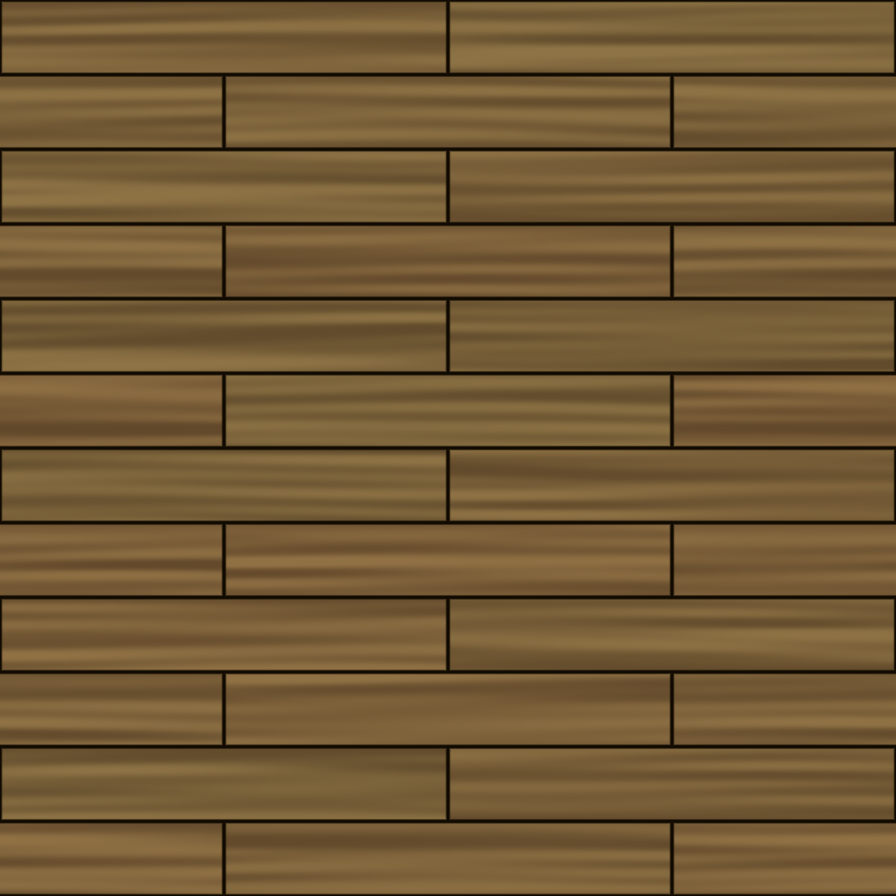
Reproduce this texture procedurally as a three.js fragment shader.

```glsl
varying vec2 vUv;

const float ROWS = 12.0;
const float PLANKS_PER_ROW = 2.0;
const float ROW_SHIFT = 0.5;          // in plank lengths, on every other row
const float GAP_CORE = 0.0008;        // half width of the solid gap
const float GAP_EDGE = 0.0035;        // half width including its soft edge
const int GRAIN_LAYERS = 6;
const float GRAIN_CONTRAST = 0.27;
const float GRAIN_BEND = 0.85;
const float PLANK_VARIATION = 0.10;
const float TAU = 6.2831853;

const vec3 DARK_WOOD = vec3(0.385, 0.292, 0.172);
const vec3 LIGHT_WOOD = vec3(0.560, 0.448, 0.272);
const vec3 WARM_TINT = vec3(1.012, 0.985, 0.985);
const vec3 OLIVE_TINT = vec3(0.988, 1.012, 0.995);
const vec3 GAP_COLOR = vec3(0.065, 0.040, 0.005);

float hash(vec2 p) {
  return fract(sin(dot(p, vec2(127.1, 311.7))) * 43758.5453);
}

// Layered sines, drawn out along the plank and fading in and out
float woodGrain(vec2 p, vec2 plank) {
  float sum = 0.0;
  for (int i = 0; i < GRAIN_LAYERS; i++) {
    float layer = float(i);
    vec2 seed = plank + layer * vec2(7.3, 3.1);
    float phase = TAU * hash(seed);
    float drift = TAU * hash(seed + 19.7);
    float fade = TAU * hash(seed + 41.3);
    float frequency = 4.0 + 4.7 * layer + 2.0 * hash(seed + 5.9);
    float bend = GRAIN_BEND * sin(p.x * (1.8 + 0.4 * layer) + drift);
    float strength = 0.6 + 0.4 * sin(p.x * (2.4 + 0.6 * layer) + fade);
    sum += strength * sin(p.y * frequency + phase + bend) / (1.0 + 0.16 * layer);
  }
  return sum;
}

void main() {
  // Plank layout in running bond
  float rowY = vUv.y * ROWS;
  float row = floor(rowY);
  float shift = ROW_SHIFT * (1.0 - mod(row, 2.0));
  float plankX = vUv.x * PLANKS_PER_ROW + shift;
  vec2 plank = vec2(mod(floor(plankX), PLANKS_PER_ROW), row);
  vec2 local = fract(vec2(plankX, rowY));

  // Wood tone
  float tone = 0.5 + GRAIN_CONTRAST * woodGrain(local, plank);
  tone += PLANK_VARIATION * (hash(plank + 63.1) - 0.5);
  vec3 color = mix(DARK_WOOD, LIGHT_WOOD, smoothstep(-0.15, 1.15, tone));
  color *= mix(WARM_TINT, OLIVE_TINT, hash(plank + 87.5));

  // Gaps between planks
  vec2 edge = min(local, 1.0 - local) / vec2(PLANKS_PER_ROW, ROWS);
  float wood = smoothstep(GAP_CORE, GAP_EDGE, min(edge.x, edge.y));
  gl_FragColor = vec4(mix(GAP_COLOR, color, wood), 1.0);
}
```
